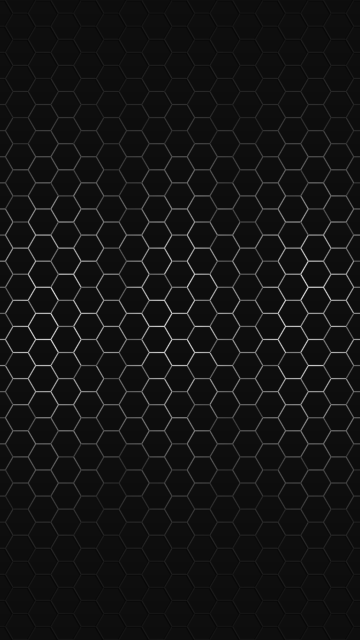
A WebGL 2 fragment shader for this pattern:

```glsl
#version 300 es
precision highp float;
// Dark honeycomb of flat-topped hexagons with thin pale seams.
// Seams glow in a band across the middle and fade into faint embossed
// grooves above and below; each edge has its own brightness.

uniform vec2 u_resolution;
out vec4 fragColor;

const float TAU = 6.2831853;
const vec2 SPACING = vec2(0.0631, 0.0725);    // column and row step, canvas widths
const vec2 ORIGIN = vec2(-0.0012, -0.0178);   // a cell centre, from canvas middle
const vec2 LATTICE = vec2(1.7320508, 1.0);    // period of a hexagon of height 1
const float HALF_LINE = 0.021;                // half seam width, cell heights
const vec3 PANEL = vec3(0.053);
const vec3 GROOVE = vec3(0.018);
const vec3 SEAM = vec3(0.90);

float hash21(vec2 p) {
    p = fract(p * vec2(0.1031, 0.1137));
    p += dot(p, p.yx + 33.33);
    return fract((p.x + p.y) * p.x * 91.7);
}

// Centre of the hexagon that holds g.
vec2 hexCentre(vec2 g) {
    vec2 a = round(g / LATTICE) * LATTICE;
    vec2 b = (floor(g / LATTICE) + 0.5) * LATTICE;
    vec2 da = g - a, db = g - b;
    return dot(da, da) < dot(db, db) ? a : b;
}

// Unit normal of the hexagon side nearest to a local point.
vec2 sideNormal(vec2 local) {
    vec2 s = vec2(local.x < 0.0 ? -1.0 : 1.0, local.y < 0.0 ? -1.0 : 1.0);
    vec2 slanted = s * vec2(0.8660254, 0.5);
    vec2 flatSide = vec2(0.0, s.y);
    return dot(local, slanted) > dot(local, flatSide) ? slanted : flatSide;
}

// x: distance to the nearest seam, yz: integer name of that edge.
vec3 hexEdge(vec2 g) {
    vec2 centre = hexCentre(g);
    vec2 local = g - centre;
    vec2 normal = sideNormal(local);
    vec2 middle = centre + 0.5 * normal;
    return vec3(0.5 - dot(local, normal), round(middle / vec2(0.4330127, 0.25)));
}

float stroke(float dist, float halfWidth, float pixel) {
    return 1.0 - smoothstep(halfWidth - 0.75 * pixel, halfWidth + 0.75 * pixel, dist);
}

// Brightness band across the canvas, with gentle swells along it.
float glowBand(vec2 uv) {
    float d = (uv.y - 0.51) / 0.165;
    float swell = 0.84 + 0.16 * cos(TAU * (uv.x - 0.15) / 0.35);
    return exp(-0.5 * d * d) * swell;
}

// Most edges differ slightly; a few are clearly dimmer.
float edgeVariation(vec2 id) {
    float h = hash21(id + 71.0);
    return mix(0.55, 1.0, smoothstep(0.0, 0.45, h)) * (0.88 + 0.12 * hash21(id + 153.0));
}

void main() {
    vec2 uv = gl_FragCoord.xy / u_resolution;
    vec2 p = (gl_FragCoord.xy - 0.5 * u_resolution) / u_resolution.x;
    vec2 g = (p - ORIGIN) / SPACING * vec2(0.8660254, 1.0);
    float pixel = 1.0 / (u_resolution.x * SPACING.y);

    vec3 edge = hexEdge(g);
    float seam = stroke(edge.x, HALF_LINE, pixel);
    float glow = glowBand(uv);
    float outer = smoothstep(0.24, 0.42, abs(uv.y - 0.51));

    // Panels, very slightly shaded from top to bottom of each cell
    float shade = (g - hexCentre(g)).y;
    vec3 color = PANEL + 0.004 * shade;

    // Embossed groove, deepest on sides that fall to the right
    float shadow = stroke(hexEdge(g + vec2(0.035, 0.02)).x, 0.028, pixel);
    color = mix(color, GROOVE, 0.75 * shadow * outer);

    // Seam light: faint relief everywhere, strong in the band
    float light = 0.045 + glow * edgeVariation(edge.yz);
    color = mix(color, SEAM, seam * min(light, 1.0));

    fragColor = vec4(color, 1.0);
}
```
